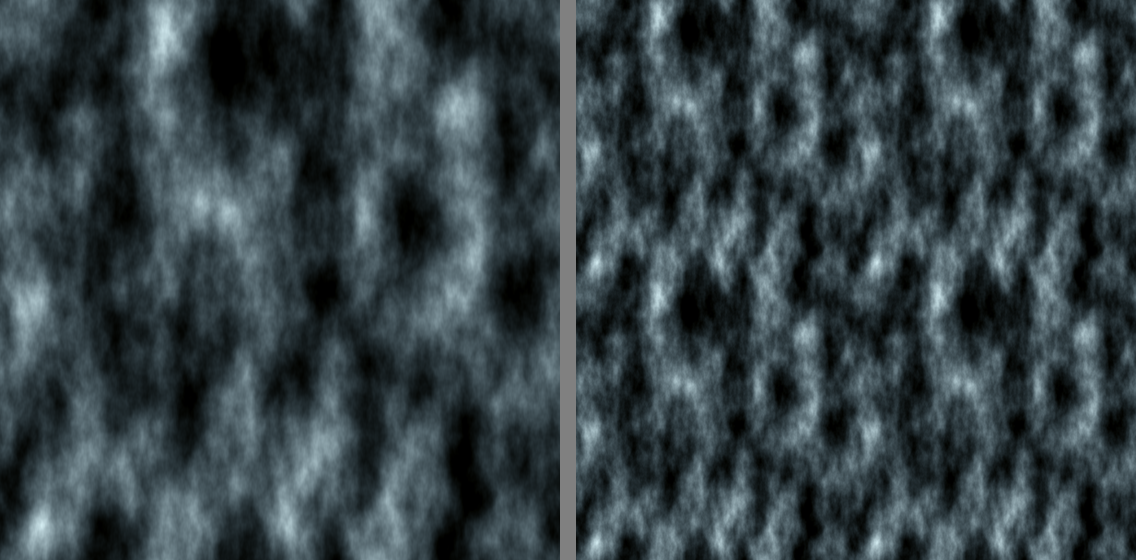
Left: one tile. Right: repeated 2 by 2.
Reproduce this texture procedurally as a Shadertoy shader.

```glsl
// Tiling steel-grey smoke: upright, soft-edged wisps over black hollows.

const ivec2 BASE_CELLS = ivec2(8, 4);   // whole cells per tile; wisps are twice as tall as wide
const int   OCTAVES    = 6;
const float GAIN       = 0.54;          // strength of each finer octave
const float NOISE_SD   = 0.216;         // spread of a single octave
const uint  SEED       = 17u;
const vec2  OCTAVE_SHIFT = vec2(0.377, 0.619);

// Tone curve: colour = MID + SLOPE * z + CURVE * z^2, z in standard deviations
const vec3 MID_COLOUR = vec3(0.184, 0.236, 0.257);
const vec3 SLOPE      = vec3(0.123, 0.143, 0.153);
const vec3 CURVE      = vec3(0.018, 0.016, 0.013);

const float TAU = 6.2831853;

uint scramble(uint n) {
    n = (n ^ (n >> 16)) * 0x7feb352du;
    n = (n ^ (n >> 15)) * 0x846ca68bu;
    return n ^ (n >> 16);
}

// Unit gradient at a lattice point, wrapped to the tile
vec2 gradientAt(ivec2 cell, ivec2 period, uint seed) {
    uvec2 c = uvec2((cell + period) % period);
    uint h = scramble(c.x + scramble(c.y + scramble(seed)));
    float angle = TAU * float(h >> 8) / 16777216.0;
    return vec2(cos(angle), sin(angle));
}

// Periodic gradient noise with quintic blending
float gradientNoise(vec2 p, ivec2 period, uint seed) {
    ivec2 cell = ivec2(floor(p));
    vec2 f = fract(p);
    vec2 blend = f * f * f * (f * (f * 6.0 - 15.0) + 10.0);
    vec4 corner;
    for (int i = 0; i < 4; i++) {
        ivec2 o = ivec2(i & 1, i >> 1);
        corner[i] = dot(gradientAt(cell + o, period, seed), f - vec2(o));
    }
    vec2 rows = mix(corner.xz, corner.yw, blend.x);
    return mix(rows.x, rows.y, blend.y);
}

// Layered noise scaled to unit standard deviation
float smoke(vec2 uv) {
    float sum = 0.0, power = 0.0, amplitude = 1.0;
    ivec2 period = BASE_CELLS;
    for (int i = 0; i < OCTAVES; i++) {
        vec2 shifted = fract(uv + float(i) * OCTAVE_SHIFT);
        sum += amplitude * gradientNoise(shifted * vec2(period), period, SEED + uint(i));
        power += amplitude * amplitude;
        amplitude *= GAIN;
        period *= 2;
    }
    return sum / (NOISE_SD * sqrt(power));
}

void mainImage(out vec4 fragColor, in vec2 fragCoord) {
    float z = smoke(fragCoord / iResolution.xy);
    vec3 colour = MID_COLOUR + z * (SLOPE + z * CURVE);
    fragColor = vec4(clamp(colour, 0.0, 1.0), 1.0);
}
```
